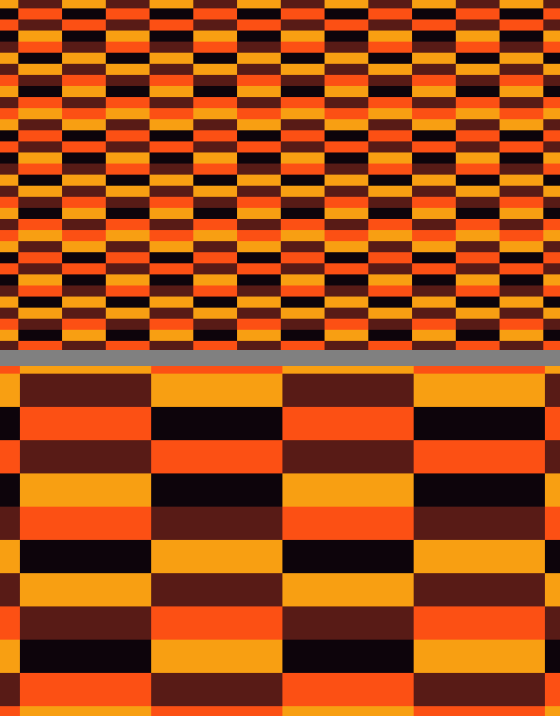
Top, the full canvas; bottom, a detail of the centre.
A Shadertoy shader for this pattern:

```glsl
// Staggered bricks of four warm colours: alternating columns, eleven-row repeat.

// Lengths are fractions of the canvas height, measured from the top left.
const vec2 CELL = vec2(0.125, 0.0316667);
const vec2 FIRST_CORNER = vec2(0.0523, -0.0077);

const vec3 MAROON = vec3(0.345, 0.105, 0.085);
const vec3 ORANGE = vec3(0.990, 0.315, 0.080);
const vec3 AMBER  = vec3(0.973, 0.625, 0.070);
const vec3 BLACK  = vec3(0.050, 0.015, 0.045);

// Colour order down the two column types: 0 maroon, 1 orange, 2 amber, 3 black.
const int ROWS = 11;
const int EVEN_COLUMN[ROWS] = int[ROWS](0, 1, 0, 2, 1, 3, 2, 0, 3, 1, 2);
const int ODD_COLUMN[ROWS]  = int[ROWS](2, 3, 1, 3, 0, 2, 0, 1, 2, 0, 1);

vec3 paletteColor(int index) {
    if (index == 0) return MAROON;
    if (index == 1) return ORANGE;
    return index == 2 ? AMBER : BLACK;
}

vec3 cellColor(vec2 cell) {
    int row = int(mod(cell.y + 0.5, float(ROWS)));
    bool isEven = mod(cell.x + 0.5, 2.0) < 1.0;
    return paletteColor(isEven ? EVEN_COLUMN[row] : ODD_COLUMN[row]);
}

void mainImage(out vec4 fragColor, in vec2 fragCoord) {
    // Grid coordinates, with rows counted downwards.
    vec2 position = vec2(fragCoord.x, iResolution.y - fragCoord.y) / iResolution.y;
    vec2 grid = (position - FIRST_CORNER) / CELL;

    // Pixel coverage on the far side of the nearest cell corner.
    vec2 pixelSize = 1.0 / (iResolution.y * CELL);
    vec2 corner = floor(grid + 0.5);
    vec2 coverage = clamp((grid - corner) / pixelSize + 0.5, 0.0, 1.0);

    // Blend the four cells that meet at that corner.
    vec3 above = mix(cellColor(corner - 1.0), cellColor(corner - vec2(0.0, 1.0)), coverage.x);
    vec3 below = mix(cellColor(corner - vec2(1.0, 0.0)), cellColor(corner), coverage.x);
    fragColor = vec4(mix(above, below, coverage.y), 1.0);
}
```
